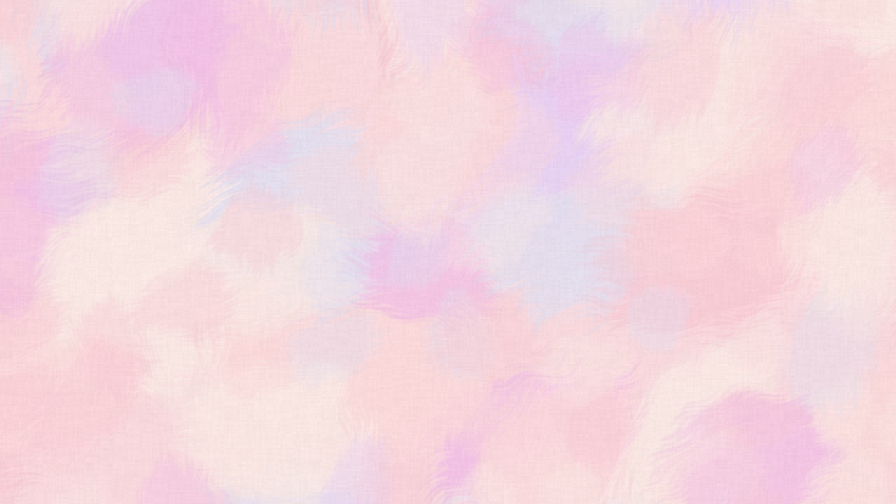
Write a WebGL 2 fragment shader that draws this background.

```glsl
#version 300 es
precision highp float;

uniform vec2 u_resolution;
out vec4 fragColor;

// Paints, with the upper bound of each one's share of the dabs
const int PAINTS = 6;
const vec3 PAINT[PAINTS] = vec3[](
    vec3(0.978, 0.845, 0.850),   // blush
    vec3(0.972, 0.905, 0.888),   // cream
    vec3(0.968, 0.785, 0.825),   // rose
    vec3(0.945, 0.750, 0.895),   // orchid
    vec3(0.880, 0.868, 0.935),   // periwinkle
    vec3(0.905, 0.810, 0.950));  // lavender
const float SHARE[PAINTS] = float[](0.24, 0.50, 0.71, 0.86, 0.95, 1.0);
const vec3 GROUND = vec3(0.970, 0.845, 0.862);

// Dabs, in units of the canvas height
const int LAYERS = 3;
const float CELL_SIZE[LAYERS] = float[](0.42, 0.31, 0.17);
const float OPACITY[LAYERS] = float[](0.92, 0.80, 0.38);
const float JITTER = 0.7;
const vec2 MIN_RADIUS = vec2(0.54, 0.40);
const vec2 MAX_RADIUS = vec2(0.82, 0.60);
const float EDGE_SOFTNESS = 0.36;
const float RAGGEDNESS = 0.17;
const float STROKE_TILT = 0.75;
const float TILT_SPREAD = 2.2;

// Surface
const float RELIEF = 0.060;
const float THREADS = 0.012;
const vec2 THREAD_CELLS = vec2(288.0, 36.0);
const float GRAIN = 0.014;
const float GRAIN_CELLS = 288.0;

vec3 hash3(vec2 cell, float seed) {
    uvec3 v = uvec3(ivec3(vec3(cell, seed)) + 4096);
    v = v * 1664525u + 1013904223u;
    v.x += v.y * v.z; v.y += v.z * v.x; v.z += v.x * v.y;
    v ^= v >> 16u;
    v.x += v.y * v.z; v.y += v.z * v.x; v.z += v.x * v.y;
    return vec3(v >> 8u) / 16777216.0;
}

vec3 pickPaint(float choice) {
    for (int i = 0; i < PAINTS; i++)
        if (choice < SHARE[i]) return PAINT[i];
    return GROUND;
}

// Slow wobble that breaks up the dab outlines
vec2 wobble(vec2 p) {
    return 0.016 * sin(p.yx * vec2(13.0, 11.0) + 2.0 * sin(p * 7.0))
         + 0.006 * sin(p.yx * vec2(41.0, 47.0) + 2.0 * sin(p * 23.0));
}

// Layered sines stretched along the stroke, from -1 to 1
float bristles(vec2 q, float phase) {
    float coarse = sin(q.y * 61.0 + phase + 1.7 * sin(q.x * 17.0 + phase));
    float medium = sin(q.y * 239.0 + phase * 3.0 + 2.3 * sin(q.x * 29.0 + q.y * 37.0));
    float fine = sin(q.y * 593.0 + phase * 5.0 + 2.9 * sin(q.x * 47.0 + q.y * 71.0));
    return 0.36 * coarse + 0.34 * medium + 0.30 * fine;
}

// One layer of overlapping dabs, one per grid cell
vec3 paintLayer(vec3 color, vec2 p, int layer) {
    vec2 grid = p / CELL_SIZE[layer];
    vec2 home = floor(grid);
    for (int y = -1; y <= 1; y++)
    for (int x = -1; x <= 1; x++) {
        vec2 cell = home + vec2(x, y);
        vec3 place = hash3(cell, float(layer * 2));
        vec3 look = hash3(cell, float(layer * 2 + 1));
        vec2 center = cell + 0.5 + JITTER * (place.xy - 0.5);
        float angle = STROKE_TILT + TILT_SPREAD * (place.z - 0.5);
        float c = cos(angle), s = sin(angle);
        vec2 q = mat2(c, -s, s, c) * (grid - center);
        float hair = bristles(q * CELL_SIZE[layer], 6.28 * look.z);
        float reach = length(q / mix(MIN_RADIUS, MAX_RADIUS, look.y)) + RAGGEDNESS * hair;
        float cover = 1.0 - smoothstep(1.0 - EDGE_SOFTNESS, 1.0, reach);
        color = mix(color, pickPaint(look.x), OPACITY[layer] * cover);
        color += RELIEF * hair * cover * (1.0 - cover) * OPACITY[layer];
    }
    return color;
}

// Short irregular threads running both ways
float threads(vec2 p) {
    float upright = hash3(floor(p * THREAD_CELLS), 11.0).x;
    float level = hash3(floor(p * THREAD_CELLS.yx), 12.0).x;
    return upright + level - 1.0;
}

void main() {
    vec2 p = gl_FragCoord.xy / u_resolution.y;
    vec2 warped = p + wobble(p);

    vec3 color = GROUND;
    for (int i = 0; i < LAYERS; i++)
        color = paintLayer(color, warped + 3.7 * float(i), i);

    // Canvas threads and grain
    color += THREADS * threads(p);
    color += GRAIN * (hash3(floor(p * GRAIN_CELLS), 9.0).x - 0.5);

    fragColor = vec4(clamp(color, 0.0, 1.0), 1.0);
}
```
